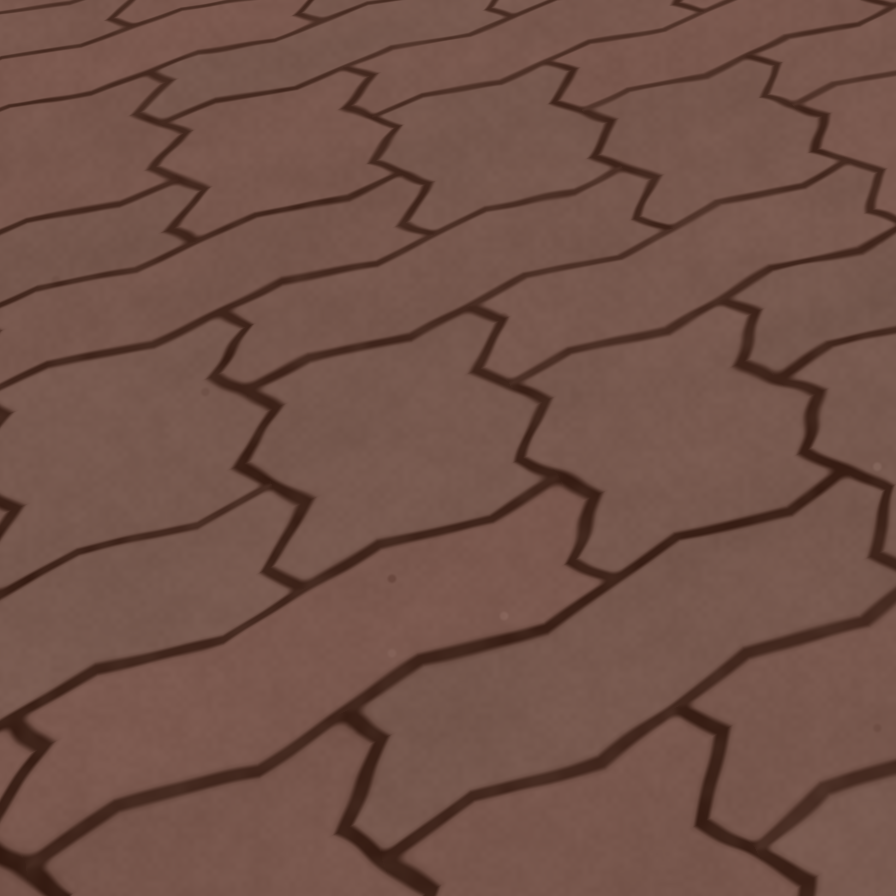
Write a WebGL 1 fragment shader that draws this texture.

```glsl
precision highp float;
// Red interlocking pavers with wavy edges, laid in herringbone and seen at a slant.

uniform vec2 u_resolution;

float hash(vec2 p) {
  return fract(sin(dot(p, vec2(127.1, 311.7))) * 43758.5453);
}

float noise(vec2 p) {
  vec2 i = floor(p), f = fract(p);
  f = f * f * (3.0 - 2.0 * f);
  return mix(mix(hash(i), hash(i + vec2(1.0, 0.0)), f.x),
             mix(hash(i + vec2(0.0, 1.0)), hash(i + 1.0), f.x), f.y);
}

// Wave of a paver edge: one bump to each side per unit
float edgeWave(float t) {
  float x = fract(t) - 0.5;
  float a = abs(x);
  return 0.1 * sign(-x) * min(a / 0.21, (0.5 - a) / 0.29);
}

// 1 when the whole number n equals k in a cycle of four
float everyFourth(float n, float k) {
  return 1.0 - step(0.5, abs(mod(n + 0.5, 4.0) - 0.5 - k));
}

// Minimum with a rounded fillet where two joints meet
float smoothMin(float a, float b, float k) {
  float h = max(k - abs(a - b), 0.0) / k;
  return min(a, b) - 0.25 * h * h * k;
}

void main() {
  vec2 p = gl_FragCoord.xy / u_resolution;

  // Perspective from the canvas to the ground; v grows toward the viewer
  vec3 q = vec3(p, 1.0);
  float depth = dot(q, vec3(0.0311, -1.0166, 2.0166));
  vec2 ground = vec2(dot(q, vec3(4.865, 0.4603, -0.1279)),
                     dot(q, vec3(5.1346, -10.584, 0.196))) / depth;
  ground += 0.03 * (vec2(noise(ground * 5.0), noise(ground * 5.0 + 31.0)) - 0.5);

  // Straighten the wavy edges into a unit grid
  vec2 grid = ground + vec2(-edgeWave(ground.y), edgeWave(ground.x));
  vec2 cell = floor(grid);
  vec2 line = floor(grid + 0.5);
  vec2 along = floor(ground);

  // Distance to the joints, in half widths; every fourth edge is left out
  vec2 joint = abs(grid - line) / vec2(0.027, 0.037);
  joint /= 0.75 + 0.5 * noise(ground * 3.5 + 7.0);
  joint.x += 40.0 * everyFourth(along.y - line.x, 2.0);
  joint.y += 40.0 * everyFourth(along.x - line.y, 3.0);
  float d = smoothMin(joint.x, joint.y, 1.5);

  // Merge pairs of cells into pavers
  float k = cell.y - cell.x;
  vec2 paver = cell - vec2(everyFourth(k, 2.0), everyFourth(k, 1.0));

  // Paver surface: tint per paver, soft blotches and fine grain
  vec3 color = mix(vec3(0.455, 0.33, 0.29), vec3(0.49, 0.355, 0.315),
                   0.35 * hash(paver) + 0.65 * noise(ground * 2.3));
  color += vec3(-0.012, 0.006, 0.005) * (hash(paver + 9.0) - 0.3);
  color += 0.016 * (noise(p * 150.0) - 0.5) + 0.014 * (noise(p * 45.0) - 0.5);

  // Rare light and dark specks
  vec2 speckCell = floor(p * 24.0);
  float speck = 1.0 - smoothstep(0.06, 0.16, length(fract(p * 24.0) - 0.5));
  speck *= step(0.985, hash(speckCell + 3.0));
  color += 0.12 * speck * (hash(speckCell + 17.0) - 0.5);

  // Worn brown rim beside the joint
  float soft = mix(0.4, 0.75, p.y);
  color = mix(color, vec3(0.36, 0.24, 0.2),
              0.5 * (1.0 - smoothstep(0.8, 2.1, d)));

  // Dark joint, fainter on some long seams and in the distance
  float longTone = 0.62 + 0.38 * noise(ground * vec2(1.3, 2.0) + 40.0);
  float crossTone = 0.86 + 0.14 * noise(ground * 2.0 + 60.0);
  float tone = mix(longTone, crossTone, smoothstep(-1.0, 1.0, joint.y - joint.x));
  tone *= 1.0 - 0.25 * p.y * p.y;
  vec3 dirt = mix(vec3(0.19, 0.09, 0.055), vec3(0.26, 0.16, 0.12),
                  noise(p * 60.0) * 0.7);
  color = mix(color, dirt, tone * (1.0 - smoothstep(1.0 - soft, 1.0 + soft, d)));

  gl_FragColor = vec4(color, 1.0);
}
```
